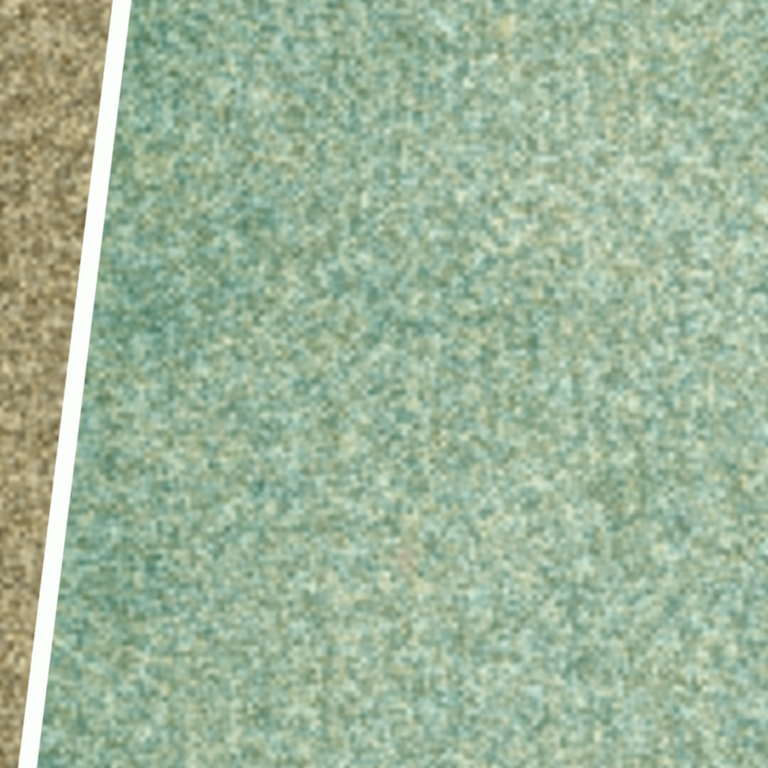
Reproduce this texture procedurally as a WebGL 1 fragment shader.

```glsl
precision highp float;

uniform vec2 u_resolution;

float hash(vec2 cell) {
  return fract(sin(dot(cell, vec2(127.1, 311.7))) * 43758.545);
}

// Smooth value noise centred on zero
float noise(vec2 p) {
  vec2 cell = floor(p);
  vec2 f = fract(p);
  f = f * f * (3.0 - 2.0 * f);
  float low = mix(hash(cell), hash(cell + vec2(1.0, 0.0)), f.x);
  float high = mix(hash(cell + vec2(0.0, 1.0)), hash(cell + vec2(1.0)), f.x);
  return mix(low, high, f.y) - 0.5;
}

float blotch(vec2 p, vec2 center, vec2 radius) {
  vec2 d = (p - center) / radius;
  return exp(-dot(d, d));
}

// Short fibres: two rotated layers hide the noise lattice
float fibres(vec2 p, float frequency) {
  vec2 turned = mat2(0.8, 0.6, -0.6, 0.8) * p;
  return noise(p * frequency) + 0.8 * noise(turned * frequency * 0.88 + 37.0);
}

float clouds(vec2 p) {
  float sum = 0.0;
  float weight = 0.5;
  for (int i = 0; i < 4; i++) {
    sum += weight * noise(p);
    p = p * 2.1 + 17.3;
    weight *= 0.6;
  }
  return sum;
}

// Broad worn and shaded areas of the green surface
float wear(vec2 p, float fromLine) {
  float shade = 0.025 * smoothstep(0.0, 0.75, fromLine) - 0.008;
  shade -= 0.055 * exp(-fromLine * 9.0);
  shade -= 0.05 * blotch(p, vec2(0.20, 0.92), vec2(0.05, 0.07));
  shade -= 0.04 * blotch(p, vec2(0.20, 0.61), vec2(0.07, 0.06));
  shade -= 0.04 * blotch(p, vec2(0.32, 0.66), vec2(0.05, 0.05));
  shade -= 0.05 * blotch(p, vec2(0.18, 0.25), vec2(0.06, 0.07));
  shade -= 0.05 * blotch(p, vec2(0.83, 0.36), vec2(0.07, 0.04));
  shade -= 0.04 * blotch(p, vec2(0.53, 0.93), vec2(0.05, 0.04));
  shade -= 0.03 * blotch(p, vec2(0.58, 0.60), vec2(0.12, 0.08));
  shade += 0.03 * blotch(p, vec2(0.77, 0.74), vec2(0.12, 0.09));
  shade += 0.03 * blotch(p, vec2(0.70, 0.32), vec2(0.08, 0.05));
  shade += 0.03 * blotch(p, vec2(0.94, 0.66), vec2(0.06, 0.06));
  return shade;
}

vec3 greenSurface(vec2 p, float fromLine, float grain) {
  float shade = wear(p, fromLine) + 0.06 * clouds(p * 9.0);
  vec3 color = vec3(0.615, 0.715, 0.615) + shade * vec3(1.25, 0.9, 0.95);
  color += grain * vec3(1.05, 0.92, 0.95);

  // Yellow to teal tint, coarse and fine
  float tint = 0.10 * fibres(p + 3.7, 75.0) + 0.07 * clouds(p * 14.0 + 5.0);
  color += tint * vec3(0.55, 0.0, -0.5);

  // Pale yellow and tan flecks
  float yellowFleck = blotch(p, vec2(0.655, 0.965), vec2(0.011));
  float tanFleck = blotch(p, vec2(0.528, 0.273), vec2(0.012, 0.018));
  color = mix(color, vec3(0.85, 0.83, 0.62), 0.65 * yellowFleck);
  return mix(color, vec3(0.75, 0.68, 0.56), 0.65 * tanFleck);
}

vec3 brownSurface(vec2 p, float grain) {
  vec3 color = vec3(0.63, 0.59, 0.445) + 0.06 * clouds(p * 12.0);
  float tint = 0.06 * fibres(p + 8.1, 80.0);
  return color + grain * vec3(1.15, 1.15, 1.1) + tint * vec3(0.4, 0.0, -0.5);
}

void main() {
  vec2 p = gl_FragCoord.xy / u_resolution;
  float pixel = 1.0 / u_resolution.x;

  // Slanted stripe, measured horizontally from its centre
  float fromLine = p.x - mix(0.0357, 0.159, p.y);
  float grain = 0.21 * fibres(p, 135.0) + 0.09 * fibres(p + 1.9, 72.0);

  vec3 green = greenSurface(p, fromLine, grain);
  vec3 brown = brownSurface(p, grain);
  vec3 color = mix(brown, green, smoothstep(-pixel, pixel, fromLine));

  // White stripe with a thin soft rim
  float softness = max(pixel, 0.0015);
  float edge = abs(fromLine) - 0.0122;
  float stripe = 1.0 - smoothstep(-softness, softness, edge);
  color = mix(color, vec3(0.99, 0.995, 0.985), stripe);

  gl_FragColor = vec4(clamp(color, 0.0, 1.0), 1.0);
}
```
